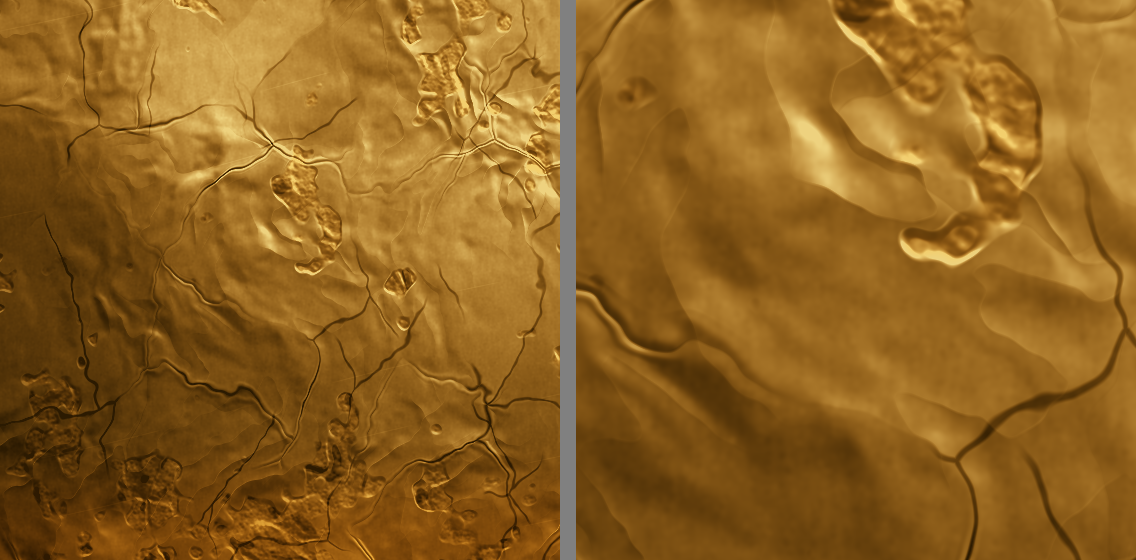
Left, the full canvas; right, a detail of the centre.
Write a Shadertoy shader that draws this texture.

```glsl
// Battered gold leaf: overlapping cracked plates, dents and crumbled patches.

vec2 hash2(vec2 cell) {
    vec3 q = fract(cell.xyx * vec3(0.1031, 0.103, 0.0973));
    q += dot(q, q.yzx + 33.33);
    return fract((q.xx + q.yz) * q.zy);
}

// Smooth signed cellular noise: one bump or dent per cell
float bumps(vec2 p) {
    vec2 cell = floor(p), f = fract(p);
    float sum = 0.0;
    for (int y = -1; y <= 1; y++)
    for (int x = -1; x <= 1; x++) {
        vec2 o = vec2(x, y);
        vec2 d = o + hash2(cell + o + 100.0) - f;
        float k = max(1.0 - dot(d, d), 0.0);
        sum += (2.0 * hash2(cell + o + 317.0).x - 1.0) * k * k * k;
    }
    return 1.5 * sum;
}

// Voronoi plates: x = distance to the border, y = random value of the plate
vec2 plates(vec2 p) {
    vec2 cell = floor(p), f = fract(p), nearest = vec2(9.0);
    float id = 0.0, border = 9.0;
    for (int y = -1; y <= 1; y++)
    for (int x = -1; x <= 1; x++) {
        vec2 o = vec2(x, y);
        vec2 d = o + hash2(cell + o + 50.0) - f;
        if (dot(d, d) < dot(nearest, nearest)) {
            nearest = d;
            id = hash2(cell + o + 211.0).y;
        }
    }
    for (int y = -2; y <= 2; y++)
    for (int x = -2; x <= 2; x++) {
        vec2 o = vec2(x, y);
        vec2 d = o + hash2(cell + o + 50.0) - f, gap = d - nearest;
        if (dot(gap, gap) > 0.0001)
            border = min(border, dot(0.5 * (d + nearest), normalize(gap)));
    }
    return vec2(border, id);
}

vec2 warp(vec2 p) {
    return p + 0.05 * vec2(bumps(p * 5.0), bumps(p * 5.0 + 40.0))
             + 0.012 * vec2(bumps(p * 19.0 + 7.0), bumps(p * 19.0 + 70.0))
             + 0.003 * vec2(bumps(p * 55.0 + 15.0), bumps(p * 55.0 + 83.0));
}

// Where the leaf has crumbled away, in ragged upright patches
float crumble(vec2 p) {
    float n = bumps(p * vec2(6.5, 3.6) + 12.0) + 0.6 * bumps(p * vec2(17.0, 12.0) + 3.0)
            + 0.3 * bumps(p * 42.0 + 27.0);
    return smoothstep(0.5, 0.72, n);
}

float relief(vec2 p) {
    vec2 w = warp(p);
    vec2 leaf = plates(w * vec2(4.6, 4.0));
    vec2 flake = plates(w * vec2(17.0, 11.0) + 8.0);
    float rough = crumble(p);

    // Plate steps with a thin rim that comes and goes
    float fold = smoothstep(-0.1, 0.6, bumps(p * 5.0 + 33.0));
    float h = 0.006 * fold * (leaf.y - 0.4) * smoothstep(0.0, 0.06, leaf.x);
    h += 0.0022 * fold * exp(-pow((leaf.x - 0.02) / 0.02, 2.0));

    // Hammered dents and sharp creases, gathered in restless areas
    float restless = smoothstep(-0.5, 0.6, bumps(p * 4.0 + 17.0)) * mix(0.55, 1.0, smoothstep(0.3, 0.7, p.y));
    h += (0.25 + restless) * (0.0055 * bumps(w * vec2(17.0, 12.0))
                            + 0.0022 * bumps(w * vec2(34.0, 25.0) + 5.0));
    h += restless * (0.006 * abs(bumps(w * vec2(12.0, 7.0) + 44.0))
                   - 0.0035 * abs(bumps(w * vec2(25.0, 15.0) + 61.0)));

    // Slanted folds along the bottom
    vec2 slant = vec2((w.x - 0.7 * w.y) * 13.0, (0.7 * w.x + w.y) * 4.5);
    h -= 0.009 * smoothstep(0.36, 0.15, p.y) * abs(bumps(slant + 20.0));

    // Crumpled flakes and grit
    h += rough * (0.004 * flake.y * smoothstep(0.0, 0.15, flake.x) - 0.004
                + 0.0018 * bumps(w * vec2(55.0, 28.0))
                + 0.0008 * bumps(p * 110.0) + 0.0004 * bumps(p * 190.0));
    return h;
}

void mainImage(out vec4 fragColor, in vec2 fragCoord) {
    vec2 p = fragCoord / min(iResolution.x, iResolution.y);
    vec2 w = warp(p);
    vec2 leaf = plates(w * vec2(4.6, 4.0));
    vec2 split = plates(w * vec2(4.2, 2.6) + 5.0);
    float rough = crumble(p);

    // Slope of the surface towards a light at the upper right
    vec2 e = vec2(0.0018, 0.0);
    float h = relief(p);
    vec2 slope = vec2(relief(p + e.xy) - h, relief(p + e.yx) - h) / e.x;
    float facing = dot(-slope, vec2(0.45, 0.9));

    // Broad sheen: bright above, dark at the lower left
    float sheen = 0.32 + 0.45 * smoothstep(0.28, 0.85, p.y + 0.4 * (p.x - 0.5));
    sheen += 0.2 * (p.x - 0.5) - 0.17 * smoothstep(0.5, 0.0, length(p - vec2(0.0, 0.1)));
    sheen += 0.12 * (leaf.y - 0.5) * smoothstep(0.0, 0.02, leaf.x);
    sheen += 0.09 * bumps(w * 3.5 + 31.0) + 0.1 * smoothstep(0.2, 0.0, p.y);
    float tone = sheen + (0.24 + 0.24 * sheen) * tanh(1.9 * facing);
    tone += 0.22 * smoothstep(0.3, 0.8, facing);

    // Broken hairline cracks, pits and brushed grain
    float broken = smoothstep(0.1, 0.4, bumps(p * 6.0 + 90.0));
    float torn = smoothstep(0.2, 0.45, bumps(p * vec2(6.0, 4.0) + 130.0));
    tone -= 0.4 * broken * (1.0 - smoothstep(0.003, 0.016, leaf.x));
    tone -= 0.4 * torn * (1.0 - smoothstep(0.002, 0.012, split.x));
    tone -= 0.3 * rough * smoothstep(0.45, 0.9, bumps(w * vec2(50.0, 42.0) + 60.0));
    tone += 0.015 * bumps(p * vec2(210.0, 60.0)) + 0.02 * bumps(p * 230.0 + 9.0);

    // Fine pale scratches
    float scratch = abs(fract(p.y * 9.0 - p.x * 2.2 + 0.05 * sin(p.x * 7.0)) - 0.5) / 9.0;
    tone += 0.07 * (1.0 - smoothstep(0.0, 0.002, scratch)) * smoothstep(0.45, 0.8, bumps(p * 7.0 + 55.0));

    // Gold ramp from umber to pale yellow, warmer at the bottom and on bare patches
    float t = clamp(tone, -0.15, 1.12);
    vec3 gold = vec3(0.26, 0.16, 0.02) + t * vec3(0.6, 0.38, 0.1) + t * t * t * vec3(0.0, 0.17, 0.26);
    float warmth = max(smoothstep(0.25, 0.02, p.y), 0.35 * rough);
    gold *= mix(vec3(1.0), vec3(1.06, 0.95, 0.6), warmth);
    fragColor = vec4(clamp(gold, 0.0, 1.0), 1.0);
}
```
